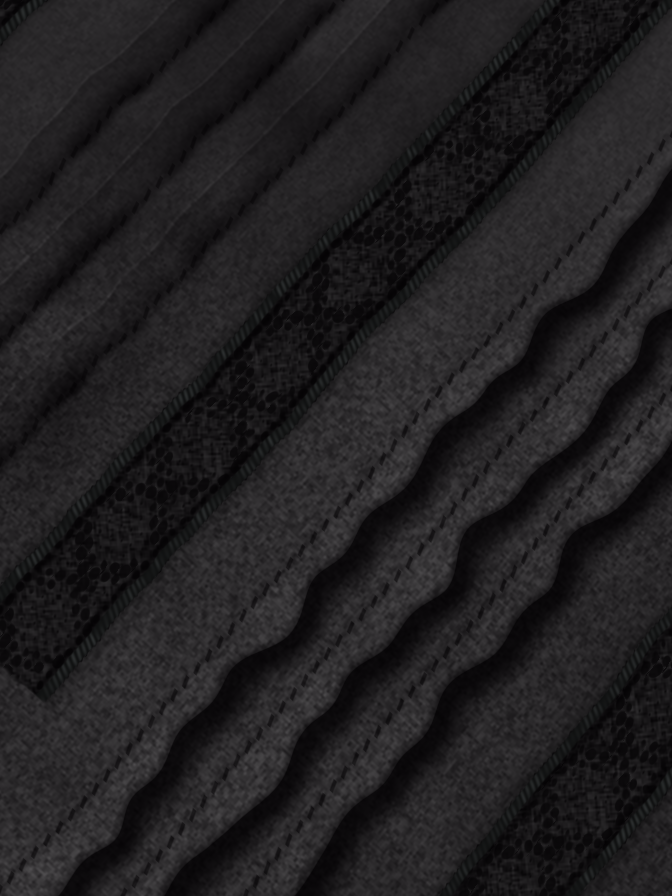
This texture is drawn by a Shadertoy shader. Its source:

```glsl
// Black cotton cloth seen at a slant: three lace bands with overcast edges, and
// between them two groups of three sewn tucks. Everything lives in a rotated
// frame s, with s.x along the bands and s.y across them; the canvas is 7.68 high.

float hash(vec2 p) {
    vec3 q = fract(p.xyx * 0.1031);
    q += dot(q, q.yzx + 33.33);
    return fract((q.x + q.y) * q.z);
}

float noise(vec2 p) {
    vec2 i = floor(p), f = fract(p);
    f = f * f * (3.0 - 2.0 * f);
    return mix(mix(hash(i), hash(i + vec2(1, 0)), f.x),
               mix(hash(i + vec2(0, 1)), hash(i + vec2(1, 1)), f.x), f.y);
}

float fbm(vec2 p) {
    float sum = 0.0, amp = 0.5;
    for (int i = 0; i < 4; i++) {
        sum += amp * noise(p);
        p = mat2(1.6, 1.2, -1.2, 1.6) * p + 7.3;
        amp *= 0.5;
    }
    return sum / 0.9375;
}

// Dashed running stitch: 1 on the thread, 0 elsewhere
float runningStitch(float along, float across, float px) {
    float dash = smoothstep(0.36, 0.28, abs(fract(along / 0.15) - 0.5));
    return dash * smoothstep(0.018 + px, 0.008, abs(across + 0.05 * (fract(along / 0.15) - 0.5)));
}

// Openwork net; b runs from -1 to 1 over the band
float laceTone(vec2 s, float across, float b) {
    float diamond = abs(fract(s.x + 0.15) - 0.5) * 2.0 + abs(b);
    float open = 1.0 - smoothstep(0.12, 0.38, abs(diamond - 1.0));
    open = max(open, 0.6 * smoothstep(0.2, 0.05, abs(abs(b) - 0.76)));

    vec2 g = vec2(s.x + 0.3 * across, across) / vec2(0.125, 0.09);
    g += 0.5 * vec2(mod(floor(g.y), 2.0), 0) + 0.35 * (noise(s * 6.0) - 0.5);
    float radius = mix(0.08, 0.42, open) * (0.65 + 0.6 * hash(floor(g)));
    float hole = smoothstep(radius + 0.14, radius - 0.1, length(fract(g) - 0.5));

    vec2 diag = vec2(s.x + across, s.x - across);
    float strands = noise(diag * vec2(34, 13)) + noise(diag * vec2(13, 34) + 40.0) - 1.0;
    float tone = 0.095 + 0.075 * strands + 0.03 * (fbm(s * 2.5) - 0.5);
    return mix(tone, 0.032, hole * 0.85);
}

void mainImage(out vec4 fragColor, in vec2 fragCoord) {
    float px = 7.68 / iResolution.y;
    vec2 p = fragCoord * px;
    p.y = 7.68 - p.y;

    // Rotated frame, fanning out slightly with perspective
    vec2 s = vec2(0.677 * p.x - 0.736 * p.y, 0.736 * p.x + 0.677 * p.y);
    s.y += s.x * 0.05 * clamp((s.y - 3.88) / 3.3, -1.0, 1.2);
    s.y += 0.07 * (noise(vec2(s.x * 0.9, 3.0)) - 0.5);

    // Cloth: broad light, soft wrinkles
    float front = smoothstep(2.4, 4.8, s.y);
    float tone = mix(0.142, 0.183, front) - 0.035 * smoothstep(6.5, 7.8, s.y);
    tone += mix(0.11, 0.06, front) * (fbm(s * vec2(1.1, 1.7) + 11.0) - 0.5);

    for (int i = 0; i < 3; i++) {
        float k = float(i);

        // Rear tucks: pale fold line, then a puckered dark seam
        float seam = s.y - 1.38 - 0.68 * k - 0.05 * (noise(vec2(s.x * 3.0, k)) - 0.5);
        float pucker = noise(vec2(s.x * 4.5, k + 20.0));
        float side = seam < 0.0 ? 0.15 : 0.06;
        tone *= 1.0 - (0.3 + 0.35 * pucker) * exp(-seam * seam / (side * side));
        tone *= 1.0 - 0.4 * runningStitch(s.x, seam, px);
        float fold = seam + 0.34;
        tone += 0.022 * smoothstep(0.014 + px, 0.0, abs(fold));
        tone *= 1.0 - 0.22 * smoothstep(0.0, 0.03, fold) * exp(-max(fold, 0.0) * 9.0);

        // Front tucks: stitched line, raised wavy lip, deep shadow behind it
        float line = s.y - 5.06 - 0.735 * k;
        float wave = 0.18 * (noise(vec2(s.x * 1.7, k * 5.0 + 50.0)) - 0.5)
                   + 0.03 * sin(s.x * 8.0 + k * 2.0 + 2.0 * noise(vec2(s.x, k)));
        float lip = line - 0.3 - wave;
        float onLip = smoothstep(0.0, 0.04, line) * smoothstep(px, -px, lip);
        tone *= 1.0 + onLip * (0.12 - 0.55 * smoothstep(-0.09, 0.02, lip) + 0.5 * wave);
        float depth = 0.24 - 0.7 * wave;
        float shadow = smoothstep(-px, px, lip) * (1.0 - smoothstep(0.08, depth + 0.12, lip));
        tone *= 1.0 - 0.78 * shadow;
        tone *= 1.0 - 0.13 * exp(-line * line * 500.0);
        tone *= 1.0 - 0.5 * runningStitch(s.x + 0.05 * k, line, px);
    }

    // Fine weave, softer in the distance
    float weave = noise(s * vec2(24, 46)) + noise(s * vec2(46, 24) + 90.0) - 1.0;
    tone *= 1.0 + mix(0.16, 0.42, smoothstep(0.5, 4.0, p.y)) * weave;
    vec3 color = vec3(tone, tone - 0.007, tone);

    // Lace bands, their overcast edges and the frayed cut end
    float kept = smoothstep(-4.22, -4.17, s.x + 0.12 * (noise(s * 9.0) - 0.5));
    for (int i = -1; i <= 1; i++) {
        float k = float(i);
        float across = s.y - 3.86 - 4.18 * k - 0.2 * k * k;
        float halfWidth = 0.44 + 0.03 * k + 0.025 * (noise(vec2(s.x * 4.0, k + 70.0)) - 0.5);
        float edge = abs(across) - halfWidth;
        color *= 1.0 - 0.35 * kept * exp(-max(edge, 0.0) * 16.0);

        float lace = laceTone(s, across, across / halfWidth);
        float cord = edge + 0.045;
        float twist = 0.5 + 0.5 * sin((s.x + 0.5 * across) * 105.0 + 3.0 * noise(s * 5.0));
        float thread = (0.07 + 0.11 * twist * noise(s * vec2(14, 9))) * (1.0 - 90.0 * cord * cord);
        lace *= 1.0 - 0.5 * exp(-pow((edge + 0.12) / 0.035, 2.0));
        vec3 band = vec3(lace, lace - 0.006, lace);
        band = mix(band, thread * vec3(0.97, 1.03, 1.04), smoothstep(0.055, 0.035, abs(cord)));
        color = mix(color, band, kept * smoothstep(px, -px, edge - 0.012 * twist));
    }

    fragColor = vec4(clamp(color, 0.0, 1.0), 1.0);
}
```
